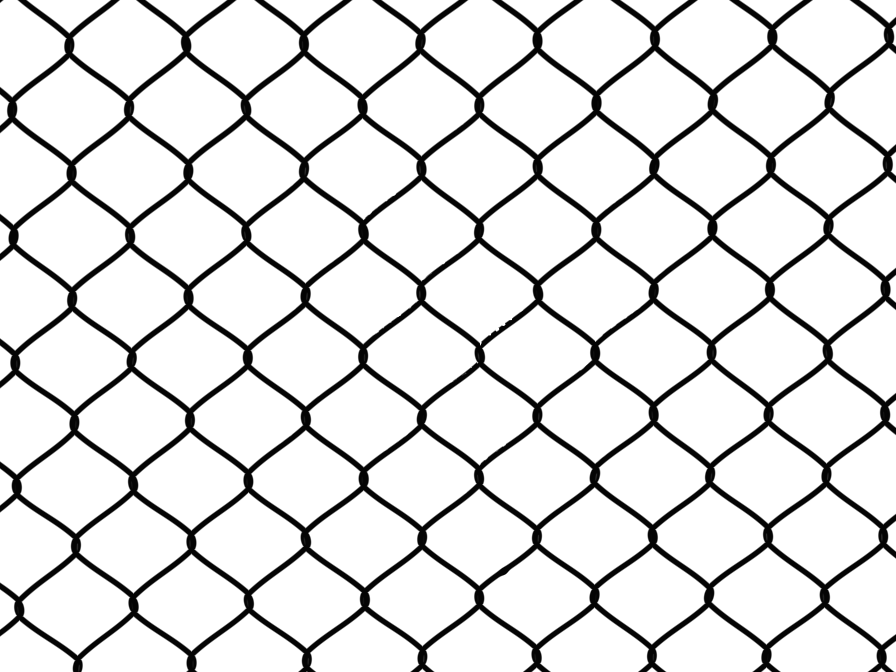
Write a Shadertoy shader that draws this pattern.

```glsl
// Black chain-link fence on white: interlocked zigzag wires with a slight lens bend.

const vec3 PAPER = vec3(1.0);
const vec3 WIRE = vec3(0.015);
const vec3 GLINT = vec3(0.30);
const vec2 CELL = vec2(0.0863, 0.0916);   // half a mesh, in canvas heights
const vec2 CENTER = vec2(0.7135, 0.5278); // knot at lattice point (0, 0)
const float WIRE_RADIUS = 0.0041;
const vec2 KNOT_RADIUS = vec2(0.0074, 0.0138);

float hash(vec2 p) {
    return fract(sin(dot(p, vec2(127.1, 311.7))) * 43758.5);
}

vec2 gradientAt(vec2 corner) {
    float angle = 6.28318 * hash(corner);
    return vec2(cos(angle), sin(angle));
}

float gradientNoise(vec2 p) {
    vec2 i = floor(p), f = fract(p);
    vec2 u = f * f * f * (f * (f * 6.0 - 15.0) + 10.0);
    vec2 e = vec2(1.0, 0.0);
    float low = mix(dot(gradientAt(i), f), dot(gradientAt(i + e.xy), f - e.xy), u.x);
    float high = mix(dot(gradientAt(i + e.yx), f - e.yx), dot(gradientAt(i + e.xx), f - e.xx), u.x);
    return mix(low, high, u.y);
}

// Canvas position to lattice units, undoing perspective and sag by iteration.
vec2 toLattice(vec2 p) {
    vec2 g = (p - CENTER) / CELL;
    for (int k = 0; k < 4; k++) {
        float sag = -0.00104 * g.x + g.x * g.x * (0.000056 + 0.0000174 * g.y) - 0.00033 * g.y * g.y;
        g = vec2((p.x - CENTER.x) / (CELL.x - 0.000156 * g.y), (p.y - CENTER.y - sag) / CELL.y);
    }
    return g;
}

// Signed offset from a diagonal wire that steepens toward its ends.
float wireOffset(vec2 q) {
    float bend = 45.0 * q.x * q.x;
    float slope = 0.70 + 3.0 * bend;
    return (q.y - q.x * (0.70 + bend)) / sqrt(1.0 + slope * slope);
}

float ellipseDistance(vec2 q, vec2 radius) {
    float k = length(q / radius);
    return k * (k - 1.0) / max(length(q / (radius * radius)), 0.001);
}

float spot(vec2 q, float radius) {
    return exp(-dot(q, q) / (radius * radius));
}

float coverage(float d, float soft) {
    return 1.0 - smoothstep(-soft, soft, d);
}

// Ragged loss on the upper edge of rising wires, strongest mid-canvas.
float nickDepth(vec2 p, float rising, float offset) {
    float ragged = smoothstep(0.05, 0.35, gradientNoise(p * 110.0));
    float patchy = smoothstep(-0.15, 0.25, gradientNoise(p * 9.0 + 4.0));
    float upper = smoothstep(0.001, -0.001, offset);
    return 0.0032 * ragged * patchy * upper * rising * spot(p - vec2(0.68, 0.47), 0.18);
}

void mainImage(out vec4 fragColor, in vec2 fragCoord) {
    vec2 p = vec2(fragCoord.x, iResolution.y - fragCoord.y) / iResolution.y;
    float soft = 0.9 / iResolution.y;

    // Hand-made unevenness, then fold every cell onto one falling diagonal.
    vec2 wobble = vec2(gradientNoise(p * 6.0), gradientNoise(p * 6.0 + 17.0));
    vec2 g = toLattice(p + 0.0022 * wobble);
    vec2 id = floor(g);
    vec2 f = g - id;
    float rising = mod(id.x + id.y, 2.0);
    vec2 folded = vec2(mix(f.x, 1.0 - f.x, rising), f.y);

    // Wire
    float offset = wireOffset((folded - 0.5) * CELL);
    float radius = WIRE_RADIUS - nickDepth(p, rising, offset);
    radius += 0.0025 * spot(p - vec2(0.751, 0.852), 0.006);
    float wire = abs(offset) - radius;

    // Knot at the nearer end of the wire, leaning a little differently each time
    float farEnd = step(1.0, folded.x + folded.y);
    vec2 knotId = id + vec2(abs(farEnd - rising), farEnd);
    vec2 local = (g - knotId) * CELL;
    float lean = 0.3 * (hash(knotId) - 0.5);
    local.x += lean * local.y;
    float knot = ellipseDistance(local, KNOT_RADIUS);

    // Faint slit where the two hooks cross
    float slit = ellipseDistance(local - vec2(0.0022 * sign(lean), 0.002), vec2(0.0010, 0.0050));
    float glint = coverage(slit, soft) * hash(knotId + 5.0);

    vec3 color = mix(PAPER, WIRE, coverage(min(wire, knot), soft));
    color = mix(color, GLINT, 0.6 * glint);
    fragColor = vec4(color, 1.0);
}
```
